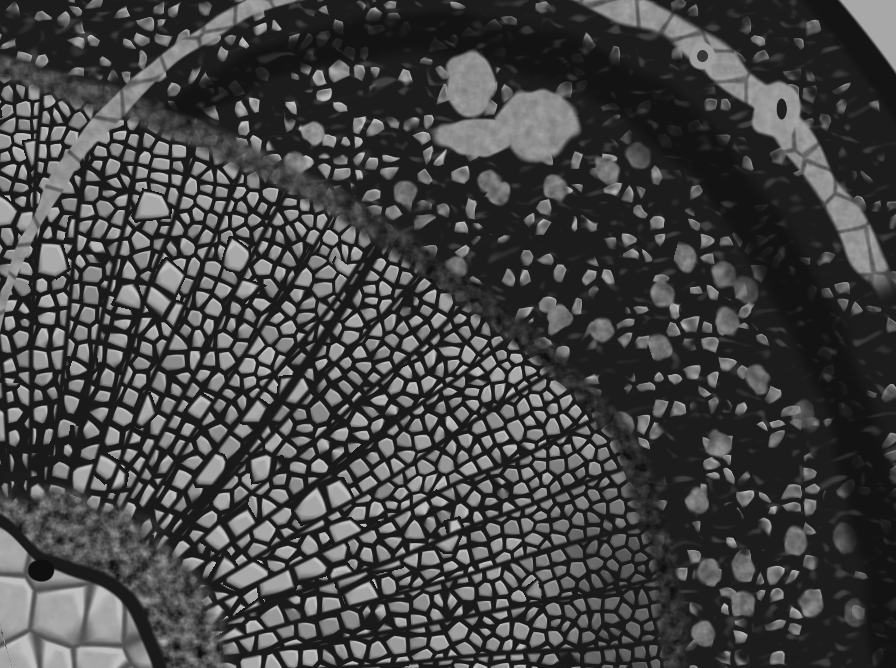
A WebGL 1 fragment shader for this texture:

```glsl
precision highp float;
uniform vec2 u_resolution;

const vec2 CENTER = vec2(0.035, -0.045);
const vec2 LIGHT = vec2(0.45, 0.89);
const float RAYS = 11.0;
const float DARK = 0.10;
const float PALE = 0.64;
const float PITH_RADIUS = 0.20;
const float XYLEM_START = 0.31;
const float CAMBIUM_RADIUS = 0.866;
const float FIBRE_RADIUS = 1.428;
const float RIM_RADIUS = 1.607;

struct Cell { float wall; vec2 offset; float id; };

vec2 hash2(vec2 p) {
  p = vec2(dot(p, vec2(127.1, 311.7)), dot(p, vec2(269.5, 183.3)));
  return fract(sin(p) * 43758.5);
}

float corner(vec2 i, vec2 f, vec2 o) {
  return dot(hash2(i + o) * 2.0 - 1.0, f - o);
}

float gnoise(vec2 p) {
  vec2 i = floor(p), f = fract(p);
  vec2 u = f * f * (3.0 - 2.0 * f);
  float low = mix(corner(i, f, vec2(0.0)), corner(i, f, vec2(1.0, 0.0)), u.x);
  float high = mix(corner(i, f, vec2(0.0, 1.0)), corner(i, f, vec2(1.0)), u.x);
  return mix(low, high, u.y);
}

float fbm(vec2 p) {
  float sum = 0.0, amp = 1.0;
  for (int k = 0; k < 3; k++) {
    sum += amp * gnoise(p);
    p = p * 2.03 + 7.1;
    amp *= 0.55;
  }
  return sum;
}

float band(float d, float inner, float outer) {
  return 1.0 - smoothstep(inner, outer, abs(d));
}

float blob(vec2 p, float x, float y, float rx, float ry) {
  float d = length((p - vec2(x, y)) / vec2(rx, ry));
  return band(d + 0.3 * gnoise(p * 35.0), 0.88, 1.05);
}

// Voronoi cell: wall distance, offset from its seed, random id
Cell cellAt(vec2 p) {
  vec2 base = floor(p);
  float near = 9.0, next = 9.0;
  Cell c = Cell(0.0, vec2(0.0), 0.0);
  for (int j = -1; j <= 1; j++) {
    for (int i = -1; i <= 1; i++) {
      vec2 g = base + vec2(float(i), float(j));
      vec2 h = hash2(g);
      vec2 d = p - g - 0.5 - 0.75 * (h - 0.5);
      float dist = length(d);
      if (dist < near) {
        next = near;
        near = dist;
        c.offset = d;
        c.id = fract(h.x * 7.3 + h.y * 3.7);
      } else next = min(next, dist);
    }
  }
  c.wall = next - near;
  return c;
}

// Bright lumen with an embossed rim
float lumen(Cell c, float thick, float grey, vec2 light) {
  float body = smoothstep(thick, thick + 0.17, c.wall);
  float rim = 1.0 - smoothstep(thick + 0.1, thick + 0.4, c.wall);
  float slope = dot(c.offset / (length(c.offset) + 0.05), light);
  return body * (grey + 0.22 * rim * slope);
}

// Radial files of cells between dark rays
float xylem(vec2 p, float theta, float r) {
  float s = (theta + 0.015 * gnoise(vec2(theta * 8.0, r * 6.0))) * RAYS;
  float f = fract(s) - 0.5;
  float across = f * r / RAYS * (23.0 + 24.0 * r);
  vec2 q = vec2(across, 23.0 * r + 12.0 * r * r);
  q += hash2(vec2(floor(s), 3.0)) * 50.0;
  Cell c = cellAt(q);
  Cell vessel = cellAt(q * 0.58 + 11.0);
  float thick = 0.15 + 0.12 * fbm(p * 9.0);
  thick += 0.2 * smoothstep(1.1, 1.4, theta) * (1.0 - smoothstep(0.36, 0.5, r));
  if (vessel.id > 0.72 + 0.25 * smoothstep(0.35, 0.9, r)) {
    c = vessel;
    thick *= 0.7;
  }
  vec2 radial = vec2(cos(theta), sin(theta));
  vec2 light = vec2(dot(LIGHT, vec2(-radial.y, radial.x)), dot(LIGHT, radial));
  float tone = lumen(c, thick, 0.43 + 0.14 * c.id, light);
  tone *= smoothstep(0.001, 0.006, (0.5 - abs(f)) * r / RAYS);
  float major = theta - 0.905 + 0.165 * (0.875 - r);
  tone *= 1.0 - band(major * r, 0.004, 0.010);
  float shade = (1.0 - smoothstep(0.2, 0.5, theta)) * smoothstep(0.72, 0.92, r);
  return DARK + tone * (1.0 - 0.5 * shade);
}

// Dark ridged tissue with scattered pale cells
float bark(vec2 p, float theta, float r, float fibre) {
  float left = smoothstep(0.9, 1.12, theta);
  float inner = 1.0 - smoothstep(fibre - 0.24, fibre - 0.12, r);
  float ridge = gnoise(p * vec2(45.0, 75.0) + 2.0 * gnoise(p * 16.0));
  float tone = DARK + 0.01 + 0.14 * smoothstep(0.1, 0.5, ridge);
  vec2 q = vec2(theta * 0.95, r);
  Cell small = cellAt(p * 40.0 + 0.6 * gnoise(p * 30.0));
  float chance = 0.22 + 0.14 * inner + 0.2 * left + 0.35 * fbm(q * 17.0);
  float grey = mix(0.23, 0.36, inner) + 0.14 * left + 0.3 * gnoise(p * 70.0);
  tone += smoothstep(-0.05, 0.05, chance - small.id) * lumen(small, 0.2, grey, LIGHT);
  Cell large = cellAt(q * 14.0);
  float mass = band(length(large.offset) + 0.1 * gnoise(p * 60.0), 0.20, 0.28);
  mass *= step(large.id, 0.42) * inner;
  tone = mix(tone, 0.44 + 0.1 * left + 0.25 * fbm(p * 45.0), mass);
  float belt = band(r - fibre + 0.12 + 0.02 * gnoise(p * 12.0), 0.025, 0.05);
  return mix(tone, 0.07 + 0.12 * smoothstep(0.15, 0.5, ridge), 0.85 * belt);
}

void main() {
  vec2 p = gl_FragCoord.xy / u_resolution.y;
  vec2 d = p - CENTER;
  float r = length(d), theta = atan(d.y, d.x);
  float grain = fbm(p * 55.0);
  float wobble = 0.012 * gnoise(p * 14.0);
  float t = theta - 1.08, bend = max(theta - 0.6, 0.0);
  float cambium = r - CAMBIUM_RADIUS - min(0.24 * t * t, 0.105) - wobble;
  float fibre = FIBRE_RADIUS - 0.8 * bend * bend;
  float pith = r - PITH_RADIUS - 0.06 * smoothstep(1.4, 1.75, theta) - wobble;

  // Wood, bark and the growth layer between them
  float tone = mix(xylem(p, theta, r), bark(p, theta, r, fibre),
                   smoothstep(-0.006, 0.006, cambium));
  float layerTone = mix(0.16, 0.27, smoothstep(0.8, 1.1, theta)) + 0.24 * grain;
  tone = mix(tone, layerTone, 0.85 * band(cambium - 0.008, 0.012, 0.026));

  // Grainy ring around the large pith cells
  float ring = r - XYLEM_START + 0.04 * gnoise(p * 25.0);
  tone = mix(0.32 + 0.42 * grain, tone, smoothstep(-0.02, 0.02, ring));
  tone = mix(tone, DARK, band(pith - 0.008, 0.010, 0.018));
  Cell big = cellAt(p * 13.5 + 4.3);
  float pithTone = 0.32 + lumen(big, 0.01, PALE - 0.31, LIGHT) + 0.04 * grain;
  tone = mix(pithTone, tone, smoothstep(-0.003, 0.003, pith));
  tone = mix(tone, 0.05, blob(p, 0.061, 0.146, 0.02, 0.017));

  // Pale clump in the bark
  float clump = blob(p, 0.705, 0.875, 0.037, 0.052);
  clump = max(clump, blob(p, 0.803, 0.815, 0.062, 0.054));
  clump = max(clump, blob(p, 0.715, 0.795, 0.065, 0.028));
  tone = mix(tone, 0.56 + 0.12 * grain, clump);

  // Fibre strand with two hollow cells
  float width = 0.022 + 0.018 * gnoise(p * 13.0);
  float strand = band(r - fibre + wobble, width - 0.004, width + 0.004);
  float seam = smoothstep(0.02, 0.16, cellAt(p * 17.0).wall);
  strand *= smoothstep(0.43, 0.47, theta);
  tone = mix(tone, 0.36 + 0.22 * seam + 0.12 * grain, strand);
  tone = mix(tone, 0.6 + 0.08 * grain, blob(p, 1.163, 0.835, 0.036, 0.045));
  tone = mix(tone, 0.12, blob(p, 1.170, 0.837, 0.008, 0.016));
  tone = mix(tone, 0.62, blob(p, 1.051, 0.916, 0.020, 0.022));
  tone = mix(tone, 0.22, blob(p, 1.051, 0.916, 0.009, 0.010));

  // Outer skin and the bright field beyond
  float rim = r - RIM_RADIUS;
  tone = mix(tone, 0.08, band(rim + 0.02, 0.015, 0.03));
  tone = mix(tone, PALE + 0.02, smoothstep(-0.003, 0.003, rim));
  gl_FragColor = vec4(vec3(clamp(tone, 0.06, 0.75)), 1.0);
}
```
